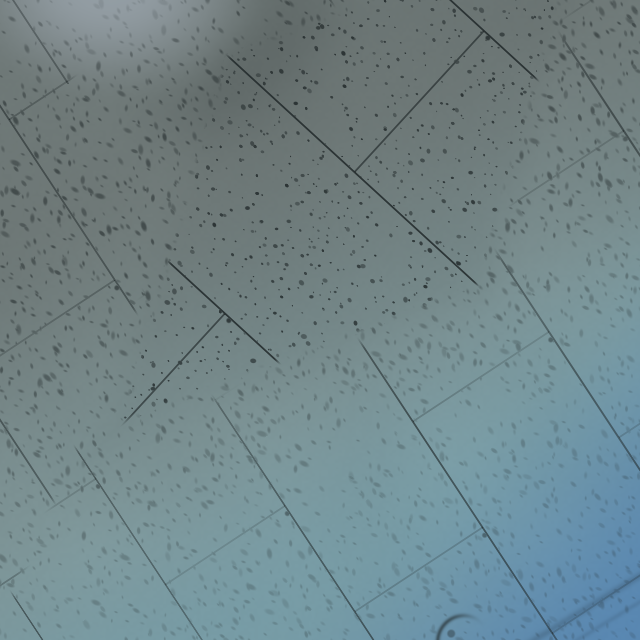
Reproduce this texture procedurally as a three.js fragment shader.

```glsl
// Speckled ceiling boards in running bond, seen at a slant under grey to blue light.
// Three overlapping sheets, each a rotated brick lattice, carry seams and specks;
// a diamond shaped patch is crisp and dark, the rest is soft and faded.
#define SEAM_HALF_WIDTH 0.0010
#define SOFT 0.0013
#define SPECK_CELL 0.0190
#define SPECK_DENSITY 0.62
#define MAIN_ANGLE 0.988
#define PATCH_ANGLE 0.742
#define GREY vec3(0.435, 0.475, 0.470)
#define PALE vec3(0.495, 0.590, 0.600)
#define TEAL vec3(0.470, 0.615, 0.655)
#define BLUE vec3(0.345, 0.525, 0.690)
#define INK vec3(0.130, 0.160, 0.165)

varying vec2 vUv;

float hash(vec2 p) {
  return fract(sin(dot(p, vec2(127.1, 311.7))) * 43758.5453);
}

float noise(vec2 p) {
  vec2 i = floor(p), f = fract(p);
  f = f * f * (3.0 - 2.0 * f);
  return mix(mix(hash(i), hash(i + vec2(1.0, 0.0)), f.x),
             mix(hash(i + vec2(0.0, 1.0)), hash(i + 1.0), f.x), f.y);
}

// Coordinates across (x) and along (y) the boards
vec2 boardAxes(vec2 p, float angle) {
  vec2 along = vec2(cos(angle), sin(angle));
  return vec2(dot(p, vec2(along.y, -along.x)), dot(p, along));
}

float line(float d) {
  return 1.0 - smoothstep(SEAM_HALF_WIDTH - 0.0005, SEAM_HALF_WIDTH + SOFT, abs(d));
}

// Running bond lattice: x = long seams, y = cross joints, z = nail spots
vec3 bond(vec2 q, vec2 origin, float pitch, float len, float bend) {
  float x = q.x - origin.x;
  float k = 2.0 * x / (pitch + sqrt(pitch * pitch + 4.0 * bend * x));
  float strip = floor(k);
  float v = (q.y - origin.y) / len + 0.5 * mod(strip, 2.0);
  vec2 d = (fract(vec2(k, v) + 0.5) - 0.5) * vec2(pitch, len);
  float nail = length(d - vec2(-0.004, 0.012));
  return vec3(line(d.x), line(d.y), 1.0 - smoothstep(0.002, 0.0055, nail));
}

// Scattered oval specks; stretch lengthens them along the boards
float specks(vec2 q, float stretch, float blur, float seed) {
  float ink = 0.0;
  for (int layer = 0; layer < 3; layer++) {
    float l = float(layer);
    vec2 g = q / (SPECK_CELL * (1.0 + 0.23 * l)) + seed + l * vec2(17.37, 9.61);
    vec2 id = floor(g);
    vec2 jitter = vec2(hash(id + 3.1), hash(id + 7.7));
    vec2 d = fract(g) - mix(vec2(0.25), vec2(0.75), jitter);
    d = boardAxes(d, 1.5708 + 1.4 * (hash(id + 5.3) - 0.5));
    d.y /= stretch;
    float size = mix(0.035, 0.125, pow(hash(id + 1.9), 2.0));
    float present = step(hash(id + 11.3), SPECK_DENSITY * (0.35 + 0.8 * noise(id * 0.23)));
    float spot = 1.0 - smoothstep(size - blur * 0.5, size + blur, length(d));
    ink = max(ink, spot * present * mix(0.45, 1.0, hash(id + 13.7)));
  }
  return ink;
}

void main() {
  vec2 p = vec2(vUv.x, 1.0 - vUv.y);
  vec2 q = boardAxes(p, MAIN_ANGLE);
  vec2 r = boardAxes(p, PATCH_ANGLE);

  // Extents of the sheets
  float diamond = abs(r.x - 0.176) / 0.534 + abs(r.y - 0.586) / 0.264;
  float patchArea = 1.0 - smoothstep(0.97, 1.03, diamond);
  float outside = smoothstep(1.03, 1.14, diamond);
  float leftArea = 1.0 - smoothstep(0.455, 0.475, q.y + 0.65 * q.x);
  float mainArea = outside * (1.0 - leftArea);
  leftArea *= outside;

  // Light falling from grey at the top to blue in the lower right
  float fall = 0.35 * p.x + 0.85 * p.y;
  vec3 color = mix(GREY, PALE, smoothstep(0.30, 0.82, fall));
  color = mix(color, TEAL, smoothstep(0.70, 1.05, fall + 0.12 * p.x));
  color = mix(color, BLUE, smoothstep(1.40, 2.0, p.x + p.y));
  color *= 1.0 - 0.03 * (1.0 - smoothstep(0.9, 1.25, diamond));
  color *= 0.985 + 0.03 * noise(p * 7.0) + 0.012 * (noise(p * 190.0) - 0.5);

  // Specks, faded away from the patch
  float faded = mix(0.58, 0.24, smoothstep(0.35, 0.9, fall));
  float ink = specks(r, 1.3, 0.05, 4.0) * 0.85 * patchArea;
  ink += specks(q, 2.0, 0.09, 31.0) * faded * (1.0 - patchArea);

  // Seams of each sheet
  vec3 crisp = bond(r, vec2(0.176, 0.590), 0.2995, 0.573, 0.0) * patchArea;
  vec3 soft = bond(q, vec2(0.176, 0.905), 0.247, 0.396, 0.0078) * mainArea;
  vec3 side = bond(q, vec2(-0.091, 0.164), 0.270, 0.600, 0.0);
  side.x = max(side.x, line(q.x - 0.017) * step(q.y, 0.168));
  side *= leftArea * (1.0 - smoothstep(0.02, 0.04, q.x));
  float wear = 0.6 + 0.5 * noise(p * 6.0 + 2.0);
  ink = max(ink, dot(crisp, vec3(0.85, 0.65, 0.0)));
  ink = max(ink, dot(soft, vec3(0.62, 0.24, 0.0)) * wear);
  ink = max(ink, dot(side, vec3(0.60, 0.38, 0.0)) * wear);
  ink = max(ink, max(crisp.z * 0.8, max(soft.z * 0.45, side.z * 0.6)));

  // Pale glare with a dim rim in the upper left
  float glare = length((p - vec2(0.17, -0.03)) / vec2(0.25, 0.19));
  color *= 1.0 - 0.09 * exp(-pow((glare - 1.15) * 3.0, 2.0)) * smoothstep(0.15, 0.35, p.x);
  float glow = 1.0 - smoothstep(0.15, 1.05, glare);
  color = mix(color, vec3(0.60, 0.64, 0.67), 0.85 * glow);
  color = mix(color, INK, clamp(ink, 0.0, 0.9) * (1.0 - 0.75 * glow));

  // Trim in the corner and a round fitting at the lower edge
  float trim = dot(p - vec2(0.835, 1.0), vec2(0.52, 0.854));
  color *= 1.0 - 0.13 * exp(-pow(trim / 0.006, 2.0)) - 0.08 * exp(-pow((trim - 0.035) / 0.004, 2.0));
  vec2 disc = p - vec2(0.725, 1.003);
  float rim = exp(-pow((length(disc) - 0.041) / 0.0035, 2.0));
  color = mix(color, INK, 0.6 * rim * smoothstep(0.035, -0.03, disc.x));
  color = mix(color, INK, 0.4 * (1.0 - smoothstep(0.004, 0.008, length(disc + vec2(0.02, 0.013)))));
  gl_FragColor = vec4(color, 1.0);
}
```
